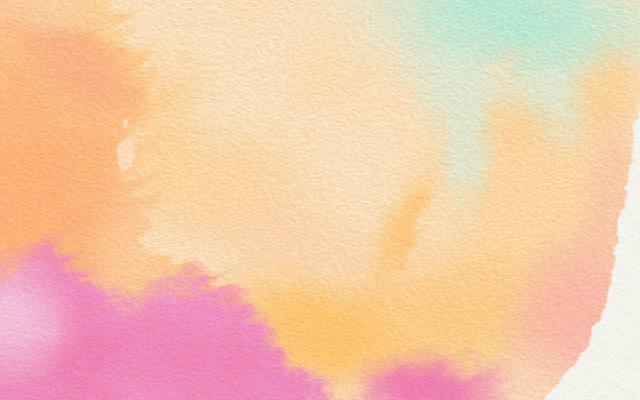
Give the GLSL for this background, as a Shadertoy shader.

```glsl
// Watercolour wash: peach, orange, mint and magenta pigment bleeding on rough paper.

const vec3 PAPER   = vec3(0.958, 0.950, 0.925);
const vec3 CREAM   = vec3(0.975, 0.872, 0.735);
const vec3 PEACH   = vec3(0.980, 0.805, 0.650);
const vec3 HONEY   = vec3(0.982, 0.805, 0.560);
const vec3 GOLD    = vec3(0.985, 0.760, 0.430);
const vec3 ORANGE  = vec3(0.985, 0.670, 0.440);
const vec3 CORAL   = vec3(0.965, 0.600, 0.480);
const vec3 ROSE    = vec3(0.965, 0.700, 0.660);
const vec3 MAGENTA = vec3(0.935, 0.580, 0.770);
const vec3 FUCHSIA = vec3(0.930, 0.465, 0.690);
const vec3 LILAC   = vec3(0.950, 0.770, 0.860);
const vec3 MINT    = vec3(0.715, 0.905, 0.830);
const vec3 HAZE    = vec3(0.860, 0.905, 0.825);

const float WARP  = 0.085;  // how far pigment wanders
const float GRAIN = 0.150;  // paper tooth contrast
const float DUST  = 0.040;  // finest speckle contrast
const float STEP  = 0.125;  // spacing of the edge profiles below

// Edge profiles in units of canvas height
const float MAGENTA_TOP[9]  = float[9](0.355, 0.400, 0.318, 0.291, 0.322, 0.265, 0.095, 0.015, -0.15);
const float ORANGE_RIGHT[9] = float[9](0.65, 0.65, 0.63, 0.40, 0.38, 0.37, 0.44, 0.36, 0.33);
const float PAPER_LEFT[9]   = float[9](1.36, 1.46, 1.515, 1.54, 1.56, 1.58, 1.605, 1.63, 1.66);

float hash(vec2 p) {
    vec3 q = fract(vec3(p.xyx) * 0.1031);
    q += dot(q, q.yzx + 33.33);
    return fract((q.x + q.y) * q.z);
}

float noise(vec2 p) {
    vec2 i = floor(p), f = fract(p);
    f = f * f * (3.0 - 2.0 * f);
    return mix(mix(hash(i), hash(i + vec2(1, 0)), f.x),
               mix(hash(i + vec2(0, 1)), hash(i + vec2(1, 1)), f.x), f.y);
}

// Centred fractal noise, about -0.5 to 0.5
float fbm(vec2 p) {
    float sum = 0.0, amp = 0.5;
    for (int i = 0; i < 5; i++) {
        sum += amp * (noise(p) - 0.5);
        p = mat2(1.6, 1.2, -1.2, 1.6) * p + 7.3;
        amp *= 0.5;
    }
    return sum;
}

float profile(float k[9], float t) {
    t = clamp(t / STEP, 0.0, 7.999);
    int i = int(t);
    return mix(k[i], k[i + 1], fract(t));
}

// Soft tilted ellipse of pigment
float bloom(vec2 p, vec2 centre, vec2 radius, float tilt) {
    float c = cos(tilt), s = sin(tilt);
    vec2 q = mat2(c, -s, s, c) * (p - centre) / radius;
    return 1.0 - smoothstep(0.25, 1.55, length(q));
}

void mainImage(out vec4 fragColor, in vec2 fragCoord) {
    vec2 uv = fragCoord / iResolution.y;
    vec2 p = uv + WARP * vec2(fbm(uv * 6.0), fbm(uv * 6.0 + 31.0))
                + 0.035 * vec2(fbm(uv * 30.0), fbm(uv * 30.0 + 17.0));
    float cloud = fbm(uv * 5.0 + 4.0);
    float fingers = fbm(vec2(uv.x + 0.5 * uv.y, uv.y - 0.4 * uv.x) * vec2(14.0, 42.0));
    float speckle = fbm(uv * 100.0 + 50.0);

    // Pale centre and warm right side
    vec3 col = mix(CREAM, HONEY, clamp(0.05 + 0.5 * cloud, 0.0, 1.0));
    col = mix(col, HONEY, 0.60 * bloom(p, vec2(0.49, 0.55), vec2(0.28, 0.13), -0.2));
    col = mix(col, HONEY, 0.50 * bloom(p, vec2(0.42, 0.72), vec2(0.09, 0.16), 0.0));
    col = mix(col, PEACH, 0.45 * bloom(p, vec2(0.76, 0.38), vec2(0.30, 0.10), -0.2));
    col = mix(col, HONEY, 0.55 * bloom(p, vec2(1.36, 0.47), vec2(0.28, 0.30), 0.0));

    // Mint corner and its drifting tails
    col = mix(col, HAZE, 0.55 * bloom(p, vec2(1.03, 0.94), vec2(0.18, 0.12), -0.5));
    col = mix(col, HAZE, 0.65 * bloom(p, vec2(1.53, 0.95), vec2(0.14, 0.12), 0.0));
    col = mix(col, HAZE, 0.85 * bloom(p, vec2(1.15, 0.79), vec2(0.11, 0.19), 0.25));
    col = mix(col, HAZE, 0.80 * bloom(p, vec2(1.18, 0.60), vec2(0.055, 0.13), 0.0));
    col = mix(col, HAZE, 0.85 * bloom(p, vec2(1.40, 0.78), vec2(0.11, 0.14), -0.15));
    col = mix(col, HONEY, 0.65 * bloom(p, vec2(1.29, 0.67), vec2(0.09, 0.08), 0.0));
    col = mix(col, MINT, 0.95 * bloom(p + 0.06 * fingers, vec2(1.29, 0.96), vec2(0.28, 0.115), -0.12));
    col = mix(col, HONEY, 0.75 * bloom(p + 0.05 * fingers, vec2(1.52, 0.76), vec2(0.07, 0.12), -0.3));

    // Golden pool, and a smear with a crisp right flank
    col = mix(col, GOLD, 0.90 * bloom(p, vec2(0.79, 0.18), vec2(0.21, 0.12), -0.3));
    col = mix(col, GOLD, 0.65 * bloom(p, vec2(1.08, 0.19), vec2(0.36, 0.14), 0.1));
    float flank = dot(p - vec2(1.045, 0.44), vec2(0.926, -0.377)) + 0.10 * fingers;
    float smear = bloom(p, vec2(1.02, 0.43), vec2(0.06, 0.13), -0.45);
    col = mix(col, GOLD, 0.75 * smear * (1.0 - smoothstep(-0.010, 0.025, flank)));
    col = mix(col, CREAM, 0.40 * bloom(p, vec2(1.13, 0.45), vec2(0.05, 0.08), -0.4));

    // Orange left side with a feathered, pigment-rich rim
    float inside = profile(ORANGE_RIGHT, p.y) - p.x + 0.13 * fingers;
    vec3 wash = mix(HONEY, ORANGE, clamp(0.45 + 1.3 * cloud, 0.0, 1.0));
    wash = mix(wash, ORANGE, 0.90 * bloom(p, vec2(0.03, 0.52), vec2(0.25, 0.24), 0.0));
    wash = mix(wash, CORAL, 0.50 * bloom(p, vec2(0.19, 0.84), vec2(0.19, 0.09), -0.7));
    wash = mix(wash, CREAM, 0.40 * bloom(p, vec2(0.12, 1.0), vec2(0.20, 0.07), 0.0));
    wash = mix(wash, PEACH, 0.45 * bloom(p, vec2(0.34, 0.43), vec2(0.10, 0.15), 0.0));
    wash = mix(wash, GOLD, 0.55 * exp(-abs(inside - 0.03) * 25.0) * smoothstep(0.55, 0.8, p.y));
    float feather = mix(0.035, 0.085, smoothstep(0.4, 0.6, p.y));
    col = mix(col, wash, 0.90 * smoothstep(-0.02, feather, inside));

    // Two unpainted droplets
    float drop = min(length((p - vec2(0.317, 0.608)) * vec2(1.0, 0.8)) - 0.023,
                     length(p - vec2(0.315, 0.675)) - 0.010);
    col = mix(col, CREAM, 0.85 * (1.0 - smoothstep(-0.003, 0.004, drop)));

    // Coral fringe on the right
    col = mix(col, ROSE, 0.80 * bloom(p, vec2(1.44, 0.20), vec2(0.14, 0.19), -0.35));
    col = mix(col, ROSE, 0.38 * bloom(p, vec2(1.53, 0.47), vec2(0.08, 0.22), -0.1));

    // Magenta pools along the bottom
    float depth = profile(MAGENTA_TOP, p.x) - p.y + 0.09 * fingers + 0.05 * speckle;
    vec3 pink = mix(MAGENTA, FUCHSIA, clamp(0.2 + 1.5 * cloud + 0.6 * speckle, 0.0, 1.0));
    pink = mix(pink, FUCHSIA, 0.45 * bloom(p, vec2(0.45, 0.10), vec2(0.28, 0.11), -0.2));
    pink = mix(pink, LILAC, 0.85 * bloom(p, vec2(0.04, 0.21), vec2(0.10, 0.13), 0.0));
    col = mix(col, pink, 0.96 * smoothstep(-0.025, 0.08, depth));
    col = mix(col, FUCHSIA, 0.92 * bloom(p + 0.04 * fingers, vec2(1.08, 0.02), vec2(0.165, 0.09), 0.0));

    // Bare paper with a dry-brush margin
    float bare = uv.x - profile(PAPER_LEFT, uv.y) + 0.03 * fbm(uv * vec2(22.0, 45.0));
    float blank = smoothstep(-0.004, 0.005, bare);
    col = mix(col, PAPER, blank);

    // Paper tooth lit from above plus fine dust, fainter where unpainted
    vec2 tooth = uv * vec2(130.0, 200.0);
    float relief = fbm(tooth) - fbm(tooth + vec2(0.3, 0.8));
    float dust = noise(uv * 310.0) - 0.5;
    vec3 texture_ = GRAIN * relief * vec3(0.5, 1.0, 1.4) + DUST * dust * vec3(0.5, 1.0, 1.3);
    col *= 1.0 + (1.0 - 0.5 * blank) * (texture_ + 0.03 * speckle);
    fragColor = vec4(clamp(col, 0.0, 1.0), 1.0);
}
```
